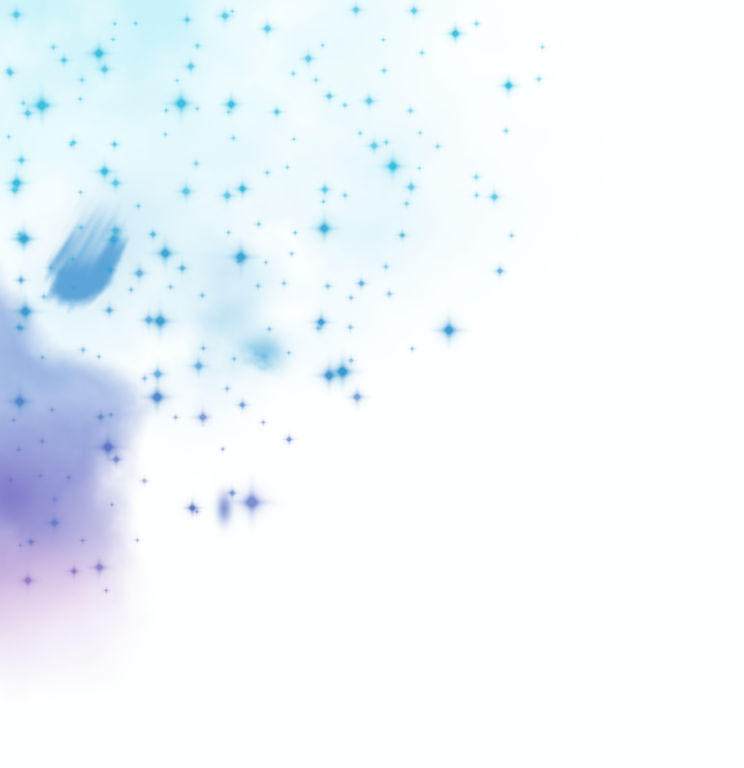
Reproduce this background procedurally as a Shadertoy shader.

```glsl
vec3 hash3(vec2 p) {
    vec3 v = fract(vec3(p.xyx) * vec3(0.1031, 0.1030, 0.0973));
    v += dot(v, v.yxz + 33.33);
    return fract((v.xxy + v.yzz) * v.zyx);
}

float gradientNoise(vec2 p) {
    vec2 cell = floor(p), f = fract(p);
    vec2 u = f * f * f * (f * (f * 6.0 - 15.0) + 10.0);
    vec4 corner;
    for (int i = 0; i < 4; i++) {
        vec2 o = vec2(i & 1, i >> 1);
        float angle = 6.2832 * hash3(cell + o + 40.0).x;
        corner[i] = dot(vec2(cos(angle), sin(angle)), f - o);
    }
    return mix(mix(corner.x, corner.y, u.x), mix(corner.z, corner.w, u.x), u.y);
}

float fbm(vec2 p) {
    float sum = 0.0, amp = 0.6;
    for (int i = 0; i < 5; i++) {
        sum += amp * gradientNoise(p);
        p = mat2(1.6, 1.2, -1.2, 1.6) * p + 7.3;
        amp *= 0.5;
    }
    return sum;
}

// Soft ellipse: 1 at the centre, falling smoothly outwards
float glow(vec2 p, vec2 radius) {
    p /= radius;
    return exp(-dot(p, p));
}

// Round core with a faint halo and four short spikes
float star(vec2 p, float r) {
    float spikes = glow(p, r * vec2(2.6, 0.5)) + glow(p, r * vec2(0.5, 2.6));
    return min(1.0, 0.75 * glow(p, vec2(r)) + 0.2 * glow(p, vec2(2.2 * r)) + 0.25 * spikes);
}

vec3 starColour(float y) {
    vec3 c = mix(vec3(0.58, 0.36, 0.70), vec3(0.36, 0.45, 0.78), smoothstep(0.18, 0.34, y));
    c = mix(c, vec3(0.22, 0.60, 0.82), smoothstep(0.42, 0.54, y));
    return mix(c, vec3(0.20, 0.74, 0.87), smoothstep(0.6, 0.8, y));
}

// Cyan veil in the upper left and a paler slanted band below it
vec3 addVeils(vec3 col, vec2 p, float n) {
    float corner = 1.0 - smoothstep(0.0, 0.78, length((p - vec2(0.0, 1.0)) * vec2(1.0, 1.9)));
    col = mix(col, vec3(0.79, 0.95, 0.98), clamp(corner * (0.85 + 1.2 * n), 0.0, 1.0));
    vec2 b = mat2(0.95, -0.31, 0.31, 0.95) * (p - vec2(0.32, 0.67));
    float band = 1.0 - smoothstep(0.1, 1.0, length(b / vec2(0.52, 0.24)));
    col = mix(col, vec3(0.88, 0.96, 0.985), clamp(band * (0.65 + 1.3 * n), 0.0, 1.0));
    float haze = glow(p - vec2(0.28, 0.54), vec2(0.06, 0.07))
               + 0.7 * glow(p - vec2(0.30, 0.63), vec2(0.05, 0.06));
    return mix(col, vec3(0.70, 0.86, 0.94), clamp(haze * (0.5 + 1.2 * n), 0.0, 1.0));
}

// Cloud on the left edge, blue above and lilac below
vec3 addCloud(vec3 col, vec2 p, float n) {
    float width = min((0.625 - p.y) * 1.05, 0.09 + 0.17 * p.y);
    float soft = mix(0.11, 0.045, smoothstep(0.2, 0.42, p.y));
    float density = 1.0 - smoothstep(-soft, soft, p.x - width + 0.07 * n);
    density *= smoothstep(0.07, 0.33, p.y) * (0.9 + 0.5 * n);
    vec3 tint = mix(vec3(0.77, 0.64, 0.85), vec3(0.58, 0.60, 0.84), smoothstep(0.2, 0.38, p.y));
    tint = mix(tint, vec3(0.60, 0.71, 0.89), smoothstep(0.36, 0.52, p.y));
    col = mix(col, tint, clamp(density, 0.0, 1.0));
    return mix(col, vec3(0.46, 0.43, 0.77), 0.7 * glow(p - vec2(0.01, 0.36), vec2(0.045, 0.05)));
}

// Large knot with a crisp base and wispy top, then a small one beside a hollow
vec3 addKnots(vec3 col, vec2 p, float n) {
    vec2 k = p - vec2(0.107, 0.642);
    k.x -= 0.3 * k.y;
    float streak = gradientNoise(vec2(k.x * 75.0 - k.y * 20.0, k.y * 16.0));
    float d = length(k / vec2(0.046, k.y < 0.0 ? 0.046 : 0.105));
    float body = 1.0 - smoothstep(0.6, 1.1, d + 0.25 * n + 0.25 * streak);
    body *= 1.0 - 0.8 * smoothstep(0.0, 0.085, k.y + 0.04 * streak);
    col = mix(col, vec3(0.66, 0.84, 0.93), 0.45 * glow(k - vec2(0.015, 0.03), vec2(0.06, 0.075)));
    col = mix(col, vec3(0.34, 0.63, 0.84), 0.95 * body);

    col = mix(col, vec3(1.0), 0.8 * glow(p - vec2(0.378, 0.592), vec2(0.035, 0.022)));
    float core = glow(p - vec2(0.342, 0.541) + 0.02 * n, vec2(0.026, 0.019));
    return mix(col, vec3(0.42, 0.73, 0.88), clamp(core * (0.8 + n), 0.0, 1.0));
}

// Three grids of jittered stars, thinning out to the lower right
vec3 addStars(vec3 col, vec2 p) {
    for (int i = 0; i < 3; i++) {
        float layer = float(i), scale = 11.0 + 7.0 * layer;
        vec2 cell = floor(p * scale);
        vec3 h = hash3(cell + 31.0 * layer + 5.0);
        vec2 pos = (cell + 0.22 + 0.56 * h.xy) / scale;
        float edge = min(0.72, 0.52 + 1.2 * (pos.y - 0.49));
        float chance = 0.45 * (1.0 - smoothstep(edge - 0.4, edge + 0.05, pos.x)) + 0.08;
        float shown = step(h.z, chance) * step(pos.x, edge);
        float size = mix(0.0055, 0.0022, 0.5 * layer) * (0.75 + 0.5 * fract(h.z * 57.0));
        col = mix(col, starColour(pos.y), shown * (0.95 - 0.22 * layer) * star(p - pos, size));
    }
    return col;
}

void mainImage(out vec4 fragColor, in vec2 fragCoord) {
    vec2 p = fragCoord / iResolution.y;
    float n = fbm(p * 7.0 + 3.0);
    vec2 warped = p + 0.035 * vec2(n, fbm(p * 9.0 + 20.0));

    vec3 col = addVeils(vec3(0.995, 1.0, 1.0), warped, n);
    col = addCloud(col, warped, n);
    col = addKnots(col, p, fbm(p * 22.0));
    col = addStars(col, p);

    // Smudge and spiked star low down, bright star to the right
    col = mix(col, vec3(0.42, 0.52, 0.80), 0.8 * glow(p - vec2(0.292, 0.338), vec2(0.009, 0.018)));
    col = mix(col, starColour(0.35), 0.8 * star(p - vec2(0.328, 0.346), 0.009));
    col = mix(col, starColour(0.55), star(p - vec2(0.446, 0.516), 0.007));
    fragColor = vec4(col, 1.0);
}
```
